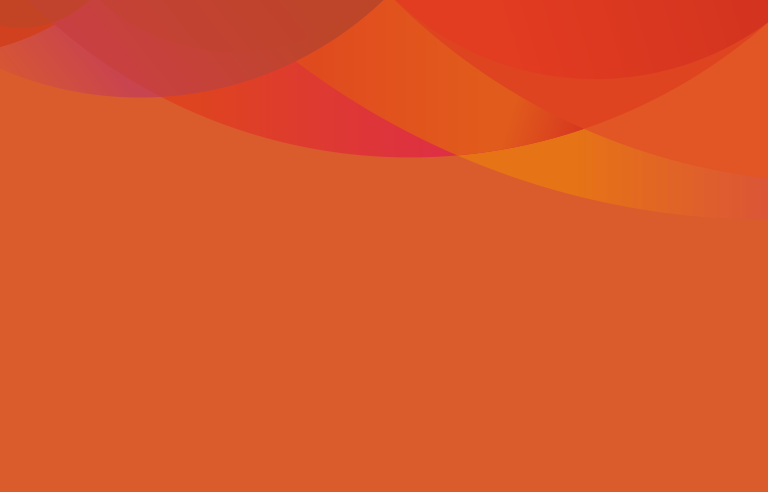
Give the GLSL for this background, as a WebGL 1 fragment shader.

```glsl
precision mediump float;
uniform vec2 u_resolution;

#define GROUND vec3(0.855, 0.357, 0.174)
#define AMBER vec3(0.902, 0.450, 0.085)
#define CORAL vec3(0.860, 0.335, 0.215)
#define SCARLET vec3(0.870, 0.265, 0.125)
#define CRIMSON vec3(0.870, 0.185, 0.265)
#define TANGERINE vec3(0.882, 0.360, 0.110)
#define VERMILION vec3(0.885, 0.235, 0.130)
#define MAGENTA vec3(0.785, 0.265, 0.310)
#define ROSE vec3(0.790, 0.250, 0.260)
#define RUST vec3(0.740, 0.270, 0.155)
#define BAND_DEPTH 0.025
#define BAND_FREQ 390.0

// Antialiased disc coverage; lengths are fractions of the canvas width.
float disc(vec2 p, vec2 center, float radius) {
  float px = 1.0 / u_resolution.x;
  return clamp(0.5 + (radius - length(p - center)) / px, 0.0, 1.0);
}

float ramp(float from, float to, float x) {
  return clamp((x - from) / (to - from), 0.0, 1.0);
}

// Ramp with faint vertical banding that fades at both ends.
float bandedRamp(float from, float to, float x) {
  float t = ramp(from, to, x);
  return t + BAND_DEPTH * sin(x * BAND_FREQ) * 4.0 * t * (1.0 - t);
}

void main() {
  // Origin at the top left, y pointing down.
  vec2 p = vec2(gl_FragCoord.x, u_resolution.y - gl_FragCoord.y) / u_resolution.x;

  // Overlapping discs hanging from the top edge
  float amberDisc = disc(p, vec2(1.000, -0.734), 1.020);
  float redDisc = disc(p, vec2(0.534, -0.501), 0.706);
  float rightDisc = disc(p, vec2(1.090, -0.582), 0.819);
  float topDisc = disc(p, vec2(0.775, -0.276), 0.379);
  float leftDisc = disc(p, vec2(0.182, -0.333), 0.460);
  float innerDisc = disc(p, vec2(0.306, -0.194), 0.262);
  float cornerDisc = disc(p, vec2(-0.083, -0.240), 0.3125);
  float shadeDisc = disc(p, vec2(0.026, -0.100), 0.136);

  // Amber and red sweeps
  vec3 color = GROUND;
  color = mix(color, mix(AMBER, CORAL, bandedRamp(0.75, 1.0, p.x)), amberDisc);
  color = mix(color, mix(SCARLET, CRIMSON, bandedRamp(0.26, 0.58, p.x)), redDisc);

  // Their overlap: warm glow, turning red at the far tip
  vec3 overlap = mix(vec3(0.880, 0.290, 0.120), TANGERINE, ramp(0.40, 0.64, p.x));
  overlap = mix(overlap, vec3(0.840, 0.220, 0.120), ramp(0.66, 0.76, p.x + 0.3 * (p.y - 0.16)));
  color = mix(color, overlap, redDisc * amberDisc);

  // Right-hand discs
  vec3 rightColor = mix(vec3(0.885, 0.335, 0.140), SCARLET, redDisc);
  color = mix(color, rightColor, rightDisc);
  vec3 topColor = mix(VERMILION, vec3(0.825, 0.200, 0.120), ramp(0.65, 1.0, p.x - 0.3 * p.y));
  color = mix(color, topColor, topDisc);

  // Left disc, tinted where it crosses the red one
  vec3 leftColor = mix(GROUND, MAGENTA, ramp(-0.06, 0.14, p.x + 0.8 * (0.07 - p.y)));
  vec3 crossing = mix(ROSE, RUST, ramp(0.10, 0.44, p.x + 0.8 * (0.05 - p.y)));
  color = mix(color, mix(leftColor, crossing, redDisc), leftDisc);
  color = mix(color, vec3(0.750, 0.260, 0.175), 0.4 * innerDisc * leftDisc);

  // Corner discs
  color = mix(color, vec3(0.820, 0.250, 0.120), cornerDisc * (1.0 - 0.8 * redDisc));
  color = mix(color, RUST, 0.7 * shadeDisc * cornerDisc);

  gl_FragColor = vec4(color, 1.0);
}
```
